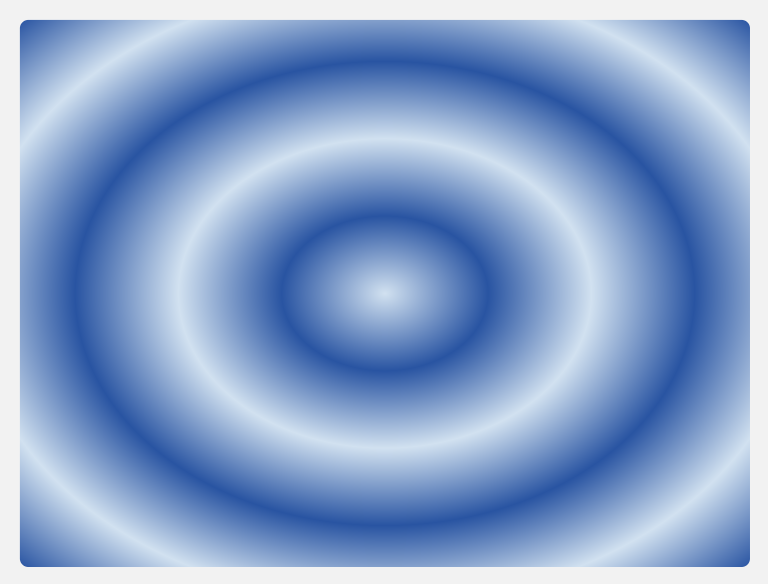
Write a WebGL 1 fragment shader that draws this background.

```glsl
precision highp float;
// Rounded panel of concentric elliptical rings fading between pale and deep blue.
uniform vec2 u_resolution;

// Signed distance to a box with rounded corners, centred on the origin.
float roundedBox(vec2 p, vec2 halfSize, float radius) {
  vec2 q = abs(p) - halfSize + radius;
  return length(max(q, 0.0)) + min(max(q.x, q.y), 0.0) - radius;
}

void main() {
  const vec3 paleBlue = vec3(0.82, 0.882, 0.941);
  const vec3 deepBlue = vec3(0.16, 0.33, 0.635);
  const vec3 pageGrey = vec3(0.949);

  // Canvas space: height 1, width 512/390.
  vec2 p = gl_FragCoord.xy / u_resolution * vec2(1.3128, 1.0);
  vec2 panelHalf = vec2(0.624, 0.4684);
  vec2 fromCentre = p - vec2(0.658, 0.4975);

  // Rings: the radius reaches 1 at the panel corners, five fades out.
  float radius = length(fromCentre / panelHalf) / sqrt(2.0);
  float fade = 1.0 - abs(mod(radius * 5.0, 2.0) - 1.0);
  vec3 rings = mix(paleBlue, deepBlue, fade);

  // Panel over the page, with an edge one pixel soft.
  float edge = roundedBox(fromCentre, panelHalf, 0.0145);
  float panel = clamp(0.5 - edge * u_resolution.y, 0.0, 1.0);
  gl_FragColor = vec4(mix(pageGrey, rings, panel), 1.0);
}
```
